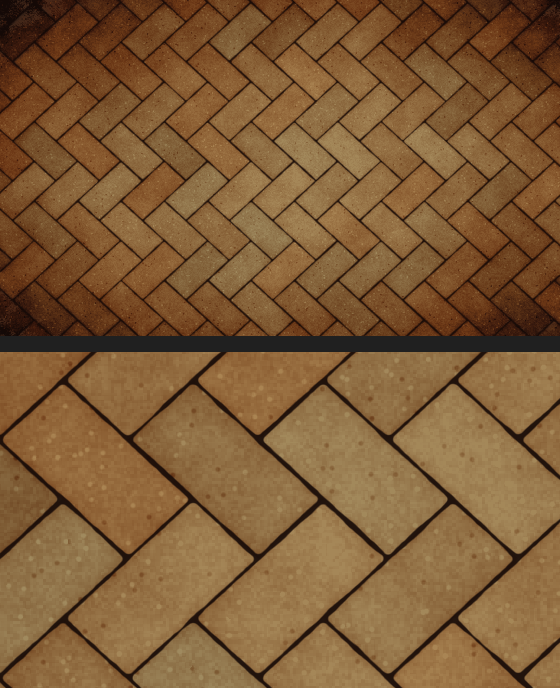
Top: the whole. Bottom: its middle third, enlarged.
A Shadertoy shader for this texture:

```glsl
const vec2 CELL_HALF = vec2(0.0645, 0.0591);     // half diagonals of a unit cell
const vec2 PATTERN_ORIGIN = vec2(-0.1507, 0.0797);
const float UNIT_SIZE = 0.0875;                  // brick width
const float JOINT_HALF = 0.022;                  // in brick widths
const float CORNER_RADIUS = 0.055;
const float EDGE_WOBBLE = 0.011;
const float BRICK_VARIATION = 0.17;
const float STAIN_AMOUNT = 0.17;
const float GRAIN_AMOUNT = 0.17;
const float SPECK_SCALE = 62.0;
const vec3 INK = vec3(0.08, 0.035, 0.025);
const vec3 UMBER = vec3(0.23, 0.10, 0.05);
const vec3 RUST = vec3(0.41, 0.22, 0.09);
const vec3 TAN = vec3(0.51, 0.35, 0.19);
const vec3 SAND = vec3(0.60, 0.47, 0.295);
const vec3 ASH = vec3(0.36, 0.24, 0.16);

float hash(vec2 p) {
    return fract(sin(dot(p, vec2(127.1, 311.7))) * 43758.5);
}

// Layered, rotated sines, roughly -1 to 1
float stains(vec2 p) {
    float sum = 0.0, amp = 0.6;
    for (int i = 0; i < 5; i++) {
        p = mat2(1.36, 1.02, -1.02, 1.36) * p + 1.7;
        sum += amp * sin(p.x + 1.4 * sin(0.8 * p.y)) * cos(p.y + sin(1.1 * p.x));
        amp *= 0.65;
    }
    return sum;
}

// Cellular noise: distance to the nearest point and its random value
vec2 specks(vec2 p) {
    vec2 cell = floor(p), nearest = vec2(9.0, 0.0);
    for (int y = -1; y <= 1; y++)
    for (int x = -1; x <= 1; x++) {
        vec2 c = cell + vec2(x, y);
        float dist = length(c + vec2(hash(c), hash(c + 17.3)) - p);
        if (dist < nearest.x) nearest = vec2(dist, hash(c + 41.9));
    }
    return nearest;
}

// Signed distance to the herringbone brick holding g; also gives its origin
float herringbone(vec2 g, out vec2 origin) {
    vec2 cell = floor(g);
    float phase = mod(cell.x - cell.y, 4.0);
    bool falling = phase < 1.5;
    origin = cell - (falling ? vec2(phase, 0.0) : vec2(0.0, 3.0 - phase));
    vec2 halfSize = falling ? vec2(1.0, 0.5) : vec2(0.5, 1.0);
    vec2 q = abs(g - origin - halfSize) - halfSize + JOINT_HALF + CORNER_RADIUS;
    return length(max(q, 0.0)) + min(max(q.x, q.y), 0.0) - CORNER_RADIUS;
}

vec3 clayRamp(float t) {
    vec3 c = mix(INK, UMBER, clamp(t * 4.0, 0.0, 1.0));
    c = mix(c, RUST, clamp(t * 4.0 - 1.0, 0.0, 1.0));
    c = mix(c, TAN, clamp(t * 4.0 - 2.0, 0.0, 1.0));
    return mix(c, SAND, clamp(t * 4.0 - 3.0, 0.0, 1.5));
}

void mainImage(out vec4 fragColor, in vec2 fragCoord) {
    vec2 p = (fragCoord - 0.5 * iResolution.xy) / iResolution.y;
    vec2 view = 2.0 * fragCoord / iResolution.xy - 1.0;
    float pixel = 1.0 / (iResolution.y * UNIT_SIZE);

    // Brick layout on slightly flattened diagonal axes
    vec2 s = (p - PATTERN_ORIGIN) / CELL_HALF;
    vec2 g = 0.5 * vec2(s.x - s.y, s.x + s.y);
    vec2 id;
    float dist = herringbone(g, id);
    dist += EDGE_WOBBLE * (stains(g * 3.0) + hash(id + 5.1) - 0.5);

    // Vignette, heaviest at the upper left
    vec2 v2 = view * view;
    float tone = 0.99 - 0.33 * v2.x - 0.36 * v2.y;
    tone -= 0.24 * v2.x * v2.y * (1.0 + 0.35 * view.y - 0.5 * view.x);

    // Per-brick shade, broad stains and mottling
    float shade = hash(id) - 0.5;
    float broad = stains(p * 2.6 + 3.0);
    float mottle = stains(g * 1.5 + 6.0 * hash(id + 2.7));
    tone += BRICK_VARIATION * shade + STAIN_AMOUNT * (0.55 * broad + 0.45 * mottle);

    // Grain and pits
    float grain = 0.6 * hash(floor(p * 310.0)) + 0.4 * hash(floor(p * 170.0) + 9.0) - 0.5;
    tone += GRAIN_AMOUNT * grain;
    vec2 speck = specks(p * SPECK_SCALE);
    float dot1 = 1.0 - smoothstep(0.07, 0.22, speck.x);
    tone += dot1 * (0.2 * step(0.72, speck.y) - 0.22 * step(speck.y, 0.14));

    // Worn rims
    tone -= 0.15 * exp(min(dist, 0.0) * 16.0);

    vec3 color = clayRamp(max(tone, 0.0));
    float warmth = hash(id + 8.4) - 0.5;
    color *= 1.0 + warmth * vec3(0.07, -0.05, -0.16);
    float dust = smoothstep(0.5, 0.15, tone) * smoothstep(-0.1, 0.8, mottle + grain);
    color = mix(color, ASH, 0.45 * dust);

    // Dark joints
    float joint = smoothstep(-pixel, pixel, dist);
    color = mix(color, INK, 0.9 * joint);
    fragColor = vec4(clamp(color, 0.0, 1.0), 1.0);
}
```
